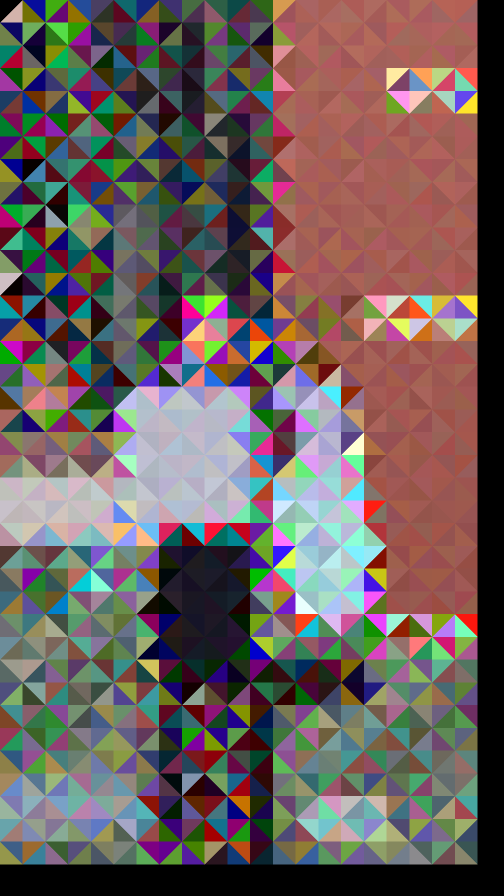
Write a WebGL 1 fragment shader that draws this background.

```glsl
precision highp float;
uniform vec2 u_resolution;

const vec2 CANVAS_CELLS = vec2(288.0, 512.0) / 13.0;
const vec2 MOSAIC_CELLS = vec2(21.0, 38.0);

vec3 hash3(vec2 cell) {
  vec3 h = vec3(dot(cell, vec2(127.1, 311.7)),
                dot(cell, vec2(269.5, 183.3)),
                dot(cell, vec2(419.2, 371.9)));
  return fract(sin(h) * 43758.5);
}

float box(vec2 p, vec2 center, vec2 halfSize) {
  vec2 d = abs(p - center) - halfSize;
  return length(max(d, 0.0)) + min(max(d.x, d.y), 0.0);
}

float capsule(vec2 p, vec2 a, vec2 b, float radius) {
  vec2 ab = b - a;
  float t = clamp(dot(p - a, ab) / dot(ab, ab), 0.0, 1.0);
  return length(p - a - ab * t) - radius;
}

// Layers hold colour in rgb and facet contrast in a.
vec4 paint(vec4 under, vec3 colour, float contrast, float dist, float rim) {
  vec4 layer = mix(under, vec4(colour, contrast), smoothstep(0.4, -0.4, dist));
  layer.a = max(layer.a, rim * exp(-3.0 * dist * dist));
  return layer;
}

vec4 foliage(vec4 s, vec2 p) {
  float shade = 0.5 + 0.25 * sin(p.x * 2.1 + 1.0) + 0.2 * sin(p.x * 0.9 - p.y * 0.35);
  vec3 colour = mix(vec3(0.17, 0.18, 0.20), vec3(0.38, 0.38, 0.36), shade);
  float contrast = mix(0.36, 0.17, smoothstep(0.0, 9.0, p.x));
  s = paint(s, colour, contrast, box(p, vec2(5.0, 8.0), vec2(7.0, 11.0)), 0.2);
  vec3 trunk = vec3(0.13, 0.11, 0.16);
  s = paint(s, trunk, 0.06, box(p, vec2(8.5, 3.2), vec2(0.5, 2.4)), 0.1);
  s = paint(s, trunk, 0.05, box(p, vec2(10.5, 9.0), vec2(0.5, 4.0)), 0.1);
  s = paint(s, trunk, 0.08, box(p, vec2(7.3, 14.0), vec2(0.6, 2.3)), 0.1);
  s = paint(s, vec3(0.42, 0.40, 0.42), 0.06, box(p, vec2(5.5, 12.5), vec2(0.5, 3.8)), 0.1);
  s = paint(s, vec3(0.35, 0.65, 0.45), 0.3, length(p - vec2(3.6, 9.7)) - 0.9, 0.25);
  s = paint(s, vec3(0.20, 0.65, 0.15), 0.15, box(p, vec2(2.5, 1.9), vec2(0.5, 0.9)), 0.35);
  return paint(s, vec3(0.82, 0.52, 0.45), 0.2, length(p - vec2(1.9, 17.2)) - 0.9, 0.3);
}

vec4 wall(vec4 s, vec2 p) {
  vec3 colour = mix(vec3(0.67, 0.39, 0.36), vec3(0.60, 0.33, 0.30), p.y / 27.0);
  s = paint(s, colour, 0.035, box(p, vec2(17.5, 12.5), vec2(5.6, 15.0)), 0.38);
  vec3 bar = vec3(0.78, 0.62, 0.53);
  s = paint(s, bar, 0.33, box(p, vec2(20.0, 4.0), vec2(3.0, 0.9)), 0.0);
  s = paint(s, bar, 0.33, box(p, vec2(19.5, 14.0), vec2(3.5, 0.9)), 0.0);
  s = paint(s, vec3(0.55, 0.36, 0.29), 0.13, box(p, vec2(14.2, 14.0), vec2(1.7, 0.9)), 0.0);
  return paint(s, bar * 0.85, 0.42, box(p, vec2(19.5, 27.9), vec2(3.0, 0.8)), 0.0);
}

vec4 ground(vec4 s, vec2 p) {
  s = paint(s, vec3(0.55, 0.60, 0.66), 0.13, box(p, vec2(2.5, 35.5), vec2(4.0, 1.1)), 0.15);
  s = paint(s, vec3(0.62, 0.70, 0.70), 0.18, box(p, vec2(15.2, 36.0), vec2(1.8, 1.0)), 0.2);
  s = paint(s, vec3(0.27, 0.36, 0.31), 0.08, box(p, vec2(2.0, 26.0), vec2(0.9)), 0.4);
  return paint(s, vec3(0.40, 0.68, 0.72), 0.25, length(p - vec2(4.2, 25.2)) - 0.9, 0.35);
}

vec4 paleForms(vec4 s, vec2 p) {
  vec3 pale = vec3(0.72, 0.73, 0.79);
  s = paint(s, vec3(0.55, 0.43, 0.39), 0.13, box(p, vec2(1.5, 19.8), vec2(4.0, 0.8)), 0.1);
  s = paint(s, vec3(0.77, 0.74, 0.75), 0.05, box(p, vec2(2.0, 22.3), vec2(5.0, 1.5)), 0.16);
  float shoulder = max(box(p, vec2(8.2, 20.2), vec2(2.9, 3.4)), (22.8 - p.x - p.y) * 0.7);
  s = paint(s, pale, 0.04, shoulder, 0.35);
  s = paint(s, vec3(0.76, 0.57, 0.60), 0.25, capsule(p, vec2(9.2, 14.0), vec2(8.5, 15.6), 0.9), 0.48);
  s = paint(s, vec3(0.48, 0.34, 0.37), 0.4, capsule(p, vec2(10.8, 15.0), vec2(13.2, 16.4), 0.9), 0.42);
  vec3 limb = mix(vec3(0.68, 0.67, 0.80), vec3(0.66, 0.82, 0.85), smoothstep(18.0, 23.0, p.y));
  s = paint(s, limb, 0.10, capsule(p, vec2(13.5, 18.5), vec2(14.5, 25.7), 1.9), 0.48);
  return paint(s, vec3(0.36, 0.15, 0.18), 0.15, box(p, vec2(12.4, 19.3), vec2(0.7, 1.2)), 0.5);
}

vec4 darkForms(vec4 s, vec2 p) {
  vec3 ink = vec3(0.10, 0.09, 0.14);
  s = paint(s, vec3(0.18, 0.11, 0.13), 0.12, box(p, vec2(12.2, 30.0), vec2(4.0, 0.9)), 0.32);
  s = paint(s, vec3(0.32, 0.22, 0.25), 0.35, box(p, vec2(9.3, 33.7), vec2(2.7, 4.0)), 0.2);
  s = paint(s, ink, 0.04, box(p, vec2(11.5, 34.5), vec2(0.5, 4.0)), 0.2);
  s = paint(s, ink * 1.5, 0.08, box(p, vec2(7.4, 34.0), vec2(0.5, 2.5)), 0.25);
  return paint(s, ink, 0.02, box(p, vec2(9.0, 26.7), vec2(1.6, 2.7)) - 0.6, 0.5);
}

vec4 scene(vec2 p) {
  vec3 earth = vec3(0.42, 0.46, 0.41) + 0.05 * sin(p.x * 0.7 + p.y * 0.9);
  vec4 s = vec4(earth, 0.17);
  s = ground(s, p);
  s = foliage(s, p);
  s = wall(s, p);
  s = paleForms(s, p);
  return darkForms(s, p);
}

// Alternating diagonals split each cell into two opposed facets.
vec3 mosaic(vec2 p) {
  vec2 cell = floor(p);
  vec2 f = p - cell;
  bool rising = mod(cell.x + cell.y, 2.0) < 0.5;
  float side = (rising ? 1.0 - f.x - f.y : f.x - f.y) < 0.0 ? -1.0 : 1.0;
  vec2 lean = rising ? vec2(-1.0) : vec2(1.0, -1.0);
  vec4 s = scene(cell + 0.5 + lean * side / 6.0);
  vec3 tint = 2.0 * hash3(cell) - 1.0;
  vec3 grain = hash3(cell + 57.0 + side * 13.0) - 0.5;
  vec3 colour = s.rgb + s.a * (1.2 * side * tint + 0.5 * grain);
  vec2 inside = step(p, MOSAIC_CELLS);
  return clamp(colour, 0.0, 1.0) * inside.x * inside.y;
}

void main() {
  // Four samples smooth every facet edge.
  vec3 colour = vec3(0.0);
  for (int i = 0; i < 4; i++) {
    float k = float(i);
    vec2 offset = vec2(mod(k, 2.0), floor(k / 2.0)) * 0.5 - 0.25;
    vec2 uv = (gl_FragCoord.xy + offset) / u_resolution;
    colour += mosaic(vec2(uv.x, 1.0 - uv.y) * CANVAS_CELLS);
  }
  gl_FragColor = vec4(colour * 0.25, 1.0);
}
```
